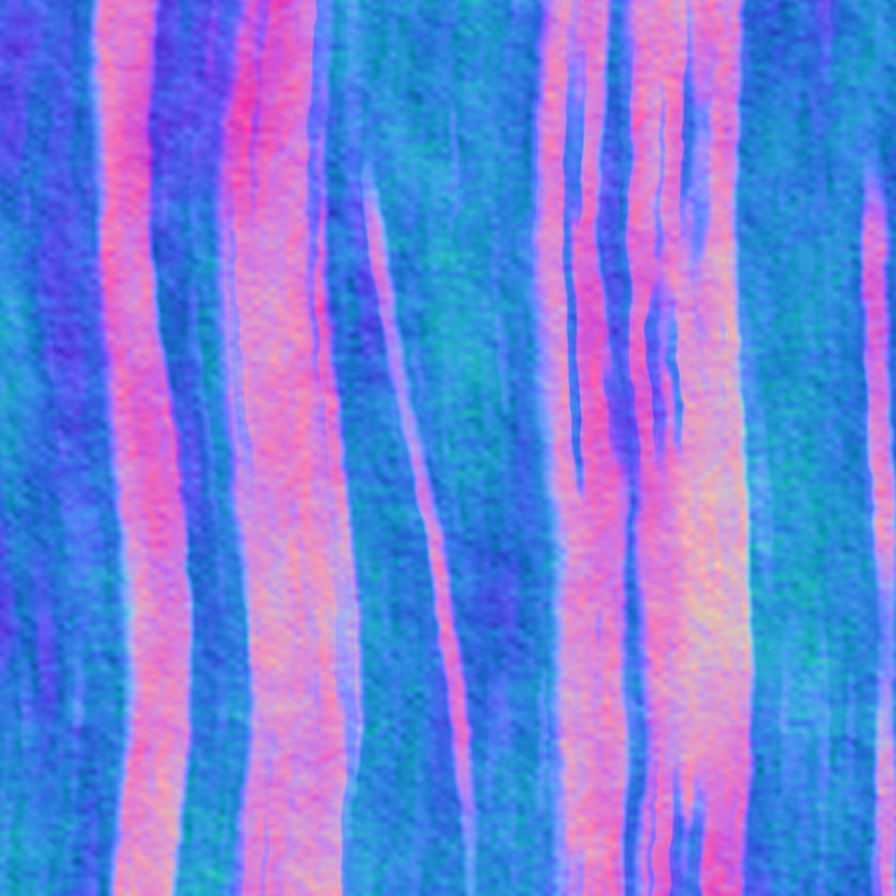
Give the GLSL for this texture map, as a WebGL 1 fragment shader.

```glsl
precision highp float;
// Tangent-space normal map of fibrous bark: long upright strands whose raised
// faces tilt right (pink) over grooves that tilt left (blue). Strand masks set
// the sideways slope, stretched noise the upright slope, embossed noise the grain.

uniform vec2 u_resolution;

#define STRANDS 6
#define SPACING 0.166      // distance between strand centres
#define FIRST_CENTRE 0.15  // centre of the leftmost strand
#define GROOVE_TILT -0.69  // sideways slope of the blue grooves
#define FACE_TILT 0.73     // sideways slope of the pink faces
#define RELIEF 1.15        // strength of the broad upright slope
#define GRAIN 0.27         // strength of the fine crumbly grain
#define CHIPS 0.22         // strength of the coarser flakes
#define FIBRE 0.20         // strength of the hair-fine upright fibres
#define TAU 6.2831853

float hash(vec2 p) {
  return fract(sin(dot(p, vec2(127.1, 311.7))) * 43758.545);
}

float noise(vec2 p) {
  vec2 cell = floor(p);
  vec2 f = fract(p);
  f = f * f * (3.0 - 2.0 * f);
  float low = mix(hash(cell), hash(cell + vec2(1.0, 0.0)), f.x);
  float high = mix(hash(cell + vec2(0.0, 1.0)), hash(cell + 1.0), f.x);
  return mix(low, high, f.y);
}

// Shared sideways sway of the fibres, strongest on the left
float sway(vec2 p) {
  float bend = 0.018 * sin(TAU * p.y) + 0.014 * (1.0 - p.y);
  return bend * mix(1.0, 0.3, p.x);
}

// Coverage of one strand; every third one is thin, leaning and broken
float strand(vec2 p, float i) {
  float thin = step(1.5, mod(i, 3.0));
  float centre = FIRST_CENTRE + SPACING * i - 0.012 * i * (1.0 - mod(i, 2.0));
  centre += 0.22 * thin * (1.0 - centre) * (0.5 - p.y);
  float broken = smoothstep(0.2, 0.55, noise(vec2(i * 3.0 + 0.5, p.y * 3.5)));
  broken *= 1.0 - smoothstep(0.72, 0.86, p.y);
  float halfWidth = 0.034 + 0.026 * sin(TAU * i / 3.0) + 0.001 * i;
  halfWidth *= mix(1.0, 0.35 + 0.35 * broken, thin);

  // Left and right edges wander independently and vary in softness
  float wander = mix(0.026, 0.006, thin);
  float left = centre - halfWidth + wander * (noise(vec2(i * 7.0 + 1.5, p.y * 5.0)) - 0.5);
  float right = centre + halfWidth + wander * (noise(vec2(i * 7.0 + 4.5, p.y * 4.0)) - 0.5);
  float soft = mix(0.003, mix(0.018, 0.007, thin), noise(vec2(i * 5.0 + 2.5, p.y * 7.0)));
  float cover = smoothstep(-soft, soft, p.x - left)
              * smoothstep(-0.006, 0.006, right - p.x);
  return cover * mix(1.0, broken, thin);
}

// Crumbly surface height on two turned lattices
float crumbs(vec2 p) {
  vec2 turned = vec2(0.8 * p.x - 0.6 * p.y, 0.6 * p.x + 0.8 * p.y);
  return noise(turned * 88.0 + 7.0) + 0.6 * noise(p * vec2(105.0, 130.0) + 29.0);
}

void main() {
  vec2 uv = gl_FragCoord.xy / u_resolution;
  vec2 p = vec2(uv.x - sway(uv), uv.y);
  p.x += 0.005 * (noise(uv * vec2(14.0, 22.0)) - 0.5);
  p.x += 0.004 * (noise(uv * vec2(45.0, 60.0) + 9.0) - 0.5);

  float face = 0.0;
  for (int i = 0; i < STRANDS; i++) {
    face = max(face, strand(p, float(i)));
  }
  float lip = 4.0 * face * (1.0 - face);

  // Ragged slits split the right-hand faces, faint ribs run along the grooves
  float gate = smoothstep(0.35, 0.65, noise(p * vec2(8.0, 3.0) + 31.0));
  gate *= smoothstep(0.1, 0.5, p.x);
  float ragged = 0.2 * (noise(p * vec2(80.0, 30.0) + 41.0) - 0.5);
  float slit = smoothstep(0.56, 0.88, noise(p * vec2(78.0, 3.6) + 5.0) + ragged) * gate;
  float rib = smoothstep(0.65, 1.0, noise(p * vec2(66.0, 5.0) + 73.0) + ragged);
  face *= 1.0 - 0.85 * slit;

  // Upright slope: broad patches, long streaks and tinted edges
  float patches = noise(p * vec2(10.0, 3.2) + 11.0);
  float streaks = noise(p * vec2(38.0, 6.0) + 47.0);
  float slopeY = RELIEF * (mix(patches, streaks, 0.35) - 0.5);
  slopeY *= mix(1.0, 0.65, (1.0 - face) * smoothstep(-0.05, 0.15, slopeY));
  slopeY += mix(-0.03, 0.04, face);
  slopeY += 0.5 * lip * (noise(p * vec2(16.0, 6.0) + 19.0) - 0.35);

  // Sideways slope: steep grooves flatten where they face downwards
  float slopeX = mix(GROOVE_TILT, FACE_TILT, face);
  slopeX += (1.0 - face) * (0.33 * smoothstep(0.17, 0.32, -slopeY) + 0.35 * rib);
  slopeX += 0.12 * (noise(p * vec2(90.0, 9.0) + 3.0) - 0.5);
  slopeX += FIBRE * (noise(p * vec2(140.0, 14.0) + 83.0) - 0.5);

  // Flakes and short cross wrinkles
  float wrinkled = (1.0 - face) * smoothstep(0.35, 0.7, noise(p * vec2(12.0, 5.0) + 59.0));
  slopeY += 0.24 * wrinkled * (noise(uv * vec2(38.0, 115.0) + 17.0) - 0.5);
  slopeY += CHIPS * (noise(p * vec2(32.0, 38.0) + 13.0) - 0.5);
  slopeX += 0.7 * CHIPS * (noise(p * vec2(42.0, 30.0) + 67.0) - 0.5);

  // Fine grain embossed from the crumb height
  float height = crumbs(uv);
  slopeX += GRAIN * (height - crumbs(uv + vec2(0.005, 0.0)));
  slopeY += GRAIN * (height - crumbs(uv + vec2(0.0, 0.005)));

  // Rebuild z and encode the normal as a colour
  vec2 slope = vec2(slopeX, slopeY);
  float slopeZ = sqrt(max(1.0 - dot(slope, slope), 0.2));
  vec3 normalColour = 0.5 + 0.5 * vec3(slope, slopeZ);
  normalColour.b -= 0.01;
  gl_FragColor = vec4(clamp(normalColour, 0.0, 1.0), 1.0);
}
```
